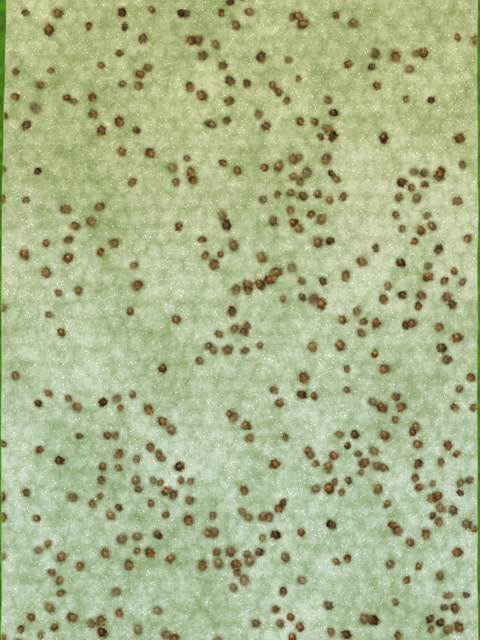
Give the GLSL for this texture, as a Shadertoy shader.

```glsl
#define SPOT_CELL 0.022
#define SPOT_RADIUS 0.0073
#define SPOT_DENSITY 0.66
#define BUMP_SIZE 0.024
#define GRAIN_SCALE 300.0
#define GRAIN_AMOUNT 0.62
#define PALE vec3(0.800, 0.835, 0.705)
#define GREEN vec3(0.545, 0.625, 0.390)
#define RIM vec3(0.27, 0.20, 0.12)
#define RUST vec3(0.54, 0.36, 0.18)
#define TAN vec3(0.53, 0.46, 0.32)
#define MARGIN vec3(0.29, 0.48, 0.10)

vec3 hash3(vec2 p) {
    vec3 q = fract(p.xyx * vec3(0.1031, 0.1030, 0.0973));
    q += dot(q, q.yxz + 33.33);
    return fract((q.xxy + q.yzz) * q.zyx);
}

float noise(vec2 p) {
    vec2 i = floor(p), f = fract(p);
    f = f * f * (3.0 - 2.0 * f);
    float low = mix(hash3(i).x, hash3(i + vec2(1, 0)).x, f.x);
    float high = mix(hash3(i + vec2(0, 1)).x, hash3(i + vec2(1, 1)).x, f.x);
    return mix(low, high, f.y);
}

vec2 turn(vec2 p, float angle) {
    float c = cos(angle), s = sin(angle);
    return mat2(c, -s, s, c) * p;
}

float fbm(vec2 p) {
    float sum = 0.0, amp = 0.5;
    for (int i = 0; i < 4; i++) {
        sum += amp * noise(p);
        p = 2.0 * turn(p, 0.64) + 7.3;
        amp *= 0.5;
    }
    return sum / 0.9375;
}

// Soft raised cells on a loose staggered grid
float bumps(vec2 p) {
    p /= BUMP_SIZE;
    float row = floor(p.y), nearest = 9.0;
    for (float j = -1.0; j <= 1.0; j++) {
        float shift = 0.5 * mod(row + j, 2.0);
        for (float i = -1.0; i <= 1.0; i++) {
            vec2 cell = vec2(floor(p.x - shift) + i, row + j);
            vec2 center = cell + vec2(shift, 0.0) + 0.5 + 0.5 * (hash3(cell + 91.0).xy - 0.5);
            nearest = min(nearest, length(p - center));
        }
    }
    return 1.0 - smoothstep(0.1, 0.75, nearest);
}

// Tiny round wet highlights
float glints(vec2 p) {
    p = turn(p, 0.5) * 210.0;
    vec3 h = hash3(floor(p) + 300.0);
    float d = length(fract(p) - 0.35 - 0.3 * h.xy);
    return (1.0 - smoothstep(0.1, 0.4, d)) * smoothstep(0.72, 1.0, h.z);
}

// Pale leaf surface with green valleys and grain
vec3 leaf(vec2 p) {
    float grain = 0.6 * noise(turn(p, 0.7) * GRAIN_SCALE);
    grain += 0.4 * noise(turn(p, 1.2) * GRAIN_SCALE * 0.55 + 40.0);
    float tone = 0.68 + 0.34 * (bumps(p) - 0.45) + 0.95 * (fbm(p * 7.0 + 3.0) - 0.5);
    tone += 0.65 * (fbm(p * 42.0) - 0.5) + GRAIN_AMOUNT * (grain - 0.5);
    vec3 col = mix(GREEN, PALE, clamp(tone, -0.15, 1.1));
    col *= mix(vec3(0.965, 1.0, 1.06), vec3(0.99, 0.965, 0.87), smoothstep(0.15, 1.0, p.y));
    return col + 0.16 * glints(p);
}

// One oval insect: stained halo, dark rim, rusty or tan middle
vec3 addSpot(vec3 col, vec2 p, vec2 cell) {
    vec3 place = hash3(cell), kind = hash3(cell + 57.0);
    float crowd = noise(cell * 0.24 + 5.0);
    float chance = (0.08 + SPOT_DENSITY * crowd * crowd) * mix(1.3, 0.75, cell.y * SPOT_CELL);
    if (place.z > chance) return col;

    vec2 center = (cell + 0.08 + 0.84 * place.xy) * SPOT_CELL;
    float radius = SPOT_RADIUS * mix(0.7, 1.15, kind.y);
    vec2 q = turn(p - center, 6.2832 * kind.x) / radius;
    q.y *= 1.2;
    float rough = noise(turn(p, 0.4) * 290.0 + 9.0);
    float smoothKind = step(0.87, kind.z), darkKind = step(kind.z, 0.2);
    float d = length(q) + 0.4 * (rough - 0.5) * (1.0 - smoothKind);

    float halo = 1.0 - smoothstep(0.75, 2.1, d);
    col = mix(col, col * vec3(0.78, 0.73, 0.60), 0.85 * halo);
    vec3 middle = mix(mix(RUST, RIM * 1.2, 0.8 * darkKind), TAN, smoothKind);
    middle *= 0.72 + 0.55 * rough;
    float inner = length(q - vec2(0.3, 0.1));
    vec3 body = mix(middle, RIM * mix(1.0, 0.6, darkKind), 0.9 * smoothstep(0.2, 1.1, inner));
    body = mix(body, mix(middle, RIM, 0.3), 0.5 * smoothKind);
    float shine = 1.0 - smoothstep(0.1, 0.4, length((p - center) / radius - vec2(-0.2, 0.35)));
    body += 0.2 * shine * rough;
    float blur = 0.22 + 0.7 / (iResolution.y * radius);
    float fade = mix(0.6, 1.0, fract(kind.y * 7.0));
    return mix(col, body, fade * (1.0 - smoothstep(1.0 - blur, 1.0 + blur, d)));
}

void mainImage(out vec4 fragColor, in vec2 fragCoord) {
    vec2 p = fragCoord / iResolution.y;
    float width = iResolution.x / iResolution.y, soft = 1.2 / iResolution.y;
    vec3 col = leaf(p);

    // Scattered insects
    vec2 home = floor(p / SPOT_CELL);
    for (int j = -1; j <= 1; j++)
        for (int i = -1; i <= 1; i++)
            col = addSpot(col, p, home + vec2(i, j));

    // Thin green leaf margins
    float left = 0.001 + 0.007 * smoothstep(0.6, 1.0, p.y) + 0.002 * noise(p.yy * 12.0);
    float right = width - 0.002 - 0.003 * noise(p.yy * 9.0 + 4.0);
    float outside = max(left - p.x, p.x - right);
    col = mix(col, PALE, 0.35 * smoothstep(-0.004, 0.0, outside));
    col = mix(col, MARGIN * (0.8 + 0.4 * noise(p * 90.0)), smoothstep(-soft, soft, outside));

    fragColor = vec4(clamp(col, 0.0, 1.0), 1.0);
}
```
